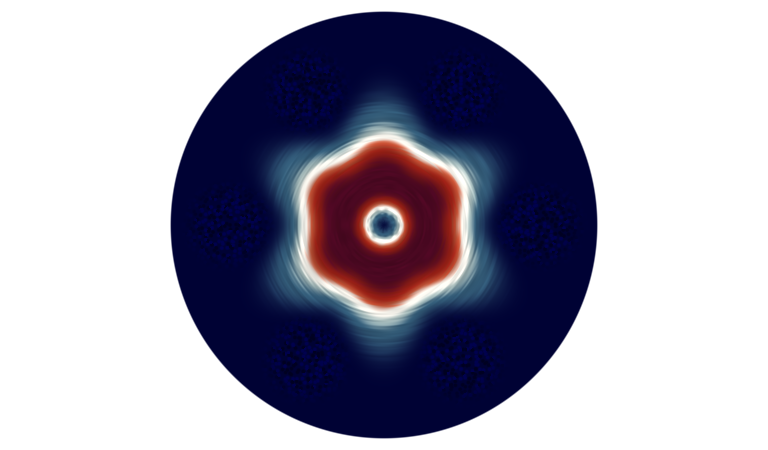
This background is drawn by a WebGL 2 fragment shader. Its source:

```glsl
#version 300 es
precision highp float;
// A navy disc on white holding a glowing six-pointed ring with a bright eye.
// A radial field, stretched by a sixfold cosine, is coloured by a diverging
// palette; arc-shaped noise brushes the glow and cellular noise fills six lobes.
uniform vec2 u_resolution;
out vec4 fragColor;

const float TAU = 6.2831853;

// Lengths: the disc in canvas heights, all others in disc radii
const float DISC_RADIUS = 0.474;
const float EYE_RADIUS = 0.080;
const float EYE_SOFTNESS = 0.033;
const float RING_RADIUS = 0.371;
const float RING_SOFTNESS = 0.058;
const float CORNER_PULL = 0.062;    // how far the hexagon corners reach
const float ARM_STRETCH = 0.32;     // how slowly the arms fade
const float LOBE_DISTANCE = 0.728;
const float LOBE_RADIUS = 0.235;
const float SPECKLE_DENSITY = 48.0;
const float STREAK_RINGS = 115.0;
const float STREAK_ARCS = 22.0;
const float STREAK_SHIFT = 0.075;
const float STREAK_SHADE = 0.30;

const vec3 PAPER = vec3(1.0);
const vec3 NAVY = vec3(0.0, 0.008, 0.205);
const vec3 TEAL = vec3(0.20, 0.36, 0.47);
const vec3 MIST = vec3(0.64, 0.72, 0.72);
const vec3 IVORY = vec3(0.97, 0.96, 0.93);
const vec3 RUST = vec3(0.73, 0.31, 0.20);
const vec3 RED = vec3(0.58, 0.12, 0.08);
const vec3 MAROON = vec3(0.29, 0.03, 0.13);
const vec3 SPECKLE_BLUE = vec3(0.0, 0.0, 0.36);
const vec3 SPECKLE_DARK = vec3(0.0, 0.0, 0.09);

float hash(vec2 p) {
    vec3 q = fract(vec3(p.xyx) * 0.1031);
    q += dot(q, q.yzx + 33.33);
    return fract((q.x + q.y) * q.z);
}

// Value noise in polar cells; it wraps around the full turn
float arcNoise(float radius, float turn, float rings, float arcs) {
    vec2 p = vec2(radius * rings, turn * arcs);
    vec2 i = floor(p);
    vec2 f = smoothstep(0.0, 1.0, p - i);
    float a0 = mod(i.y, arcs);
    float a1 = mod(i.y + 1.0, arcs);
    float inner = mix(hash(vec2(i.x, a0)), hash(vec2(i.x, a1)), f.y);
    float outer = mix(hash(vec2(i.x + 1.0, a0)), hash(vec2(i.x + 1.0, a1)), f.y);
    return mix(inner, outer, f.x);
}

// Distance to the nearest scattered point, and that point's random value
vec2 cellNoise(vec2 p) {
    vec2 cell = floor(p);
    vec2 nearest = vec2(9.0, 0.0);
    for (int y = -1; y <= 1; y++) {
        for (int x = -1; x <= 1; x++) {
            vec2 c = cell + vec2(x, y);
            vec2 site = c + vec2(hash(c + 71.0), hash(c + 137.0));
            float d = length(p - site);
            if (d < nearest.x) nearest = vec2(d, hash(c + 211.0));
        }
    }
    return nearest;
}

float logistic(float x) {
    return 1.0 / (1.0 + exp(-x));
}

vec3 palette(float t) {
    vec3 c = mix(NAVY, TEAL, smoothstep(0.03, 0.28, t));
    c = mix(c, MIST, smoothstep(0.26, 0.40, t));
    c = mix(c, IVORY, smoothstep(0.38, 0.48, t));
    c = mix(c, RUST, smoothstep(0.52, 0.66, t));
    c = mix(c, RED, smoothstep(0.63, 0.76, t));
    return mix(c, MAROON, smoothstep(0.74, 0.92, t));
}

void main() {
    vec2 p = (gl_FragCoord.xy - 0.5 * u_resolution) / (u_resolution.y * DISC_RADIUS);
    float pixel = 1.0 / (u_resolution.y * DISC_RADIUS);
    float r = length(p);
    float angle = atan(p.y, p.x + 1e-6);

    // Radial field with corners every sixth of a turn
    float corner = 1.0 - cos(6.0 * angle);
    float edge = r / (1.0 + CORNER_PULL * corner) - RING_RADIUS;
    edge /= 1.0 + ARM_STRETCH * corner * smoothstep(0.0, 0.12, edge);
    float field = logistic((r - EYE_RADIUS) / EYE_SOFTNESS)
                * logistic(-edge / RING_SOFTNESS);

    // Brushed arcs, strongest inside the glow
    float turn = angle / TAU + 0.5;
    float streak = 0.65 * arcNoise(r, turn, STREAK_RINGS, STREAK_ARCS)
                 + 0.35 * arcNoise(r + 3.0, turn, 0.5 * STREAK_RINGS, 9.0) - 0.5;
    float glow = smoothstep(0.02, 0.35, field);
    vec3 color = palette(field + STREAK_SHIFT * streak * glow);
    color *= 1.0 + STREAK_SHADE * streak * glow;

    // Six speckled lobes between the arms
    float fold = mod(angle + TAU / 12.0, TAU / 6.0) - TAU / 12.0;
    float lobeDist = length(r * vec2(cos(fold), sin(fold)) - vec2(LOBE_DISTANCE, 0.0));
    float lobe = 1.0 - smoothstep(0.45 * LOBE_RADIUS, LOBE_RADIUS, lobeDist);
    vec2 cell = cellNoise(p * SPECKLE_DENSITY + 200.0);
    float dot_ = 1.0 - smoothstep(0.2, 0.65, cell.x);
    vec3 speckle = mix(SPECKLE_DARK, SPECKLE_BLUE, step(0.5, cell.y));
    color = mix(color, speckle, 0.65 * dot_ * lobe * (1.0 - glow));

    float disc = 1.0 - smoothstep(-pixel, pixel, r - 1.0);
    fragColor = vec4(mix(PAPER, color, disc), 1.0);
}
```
